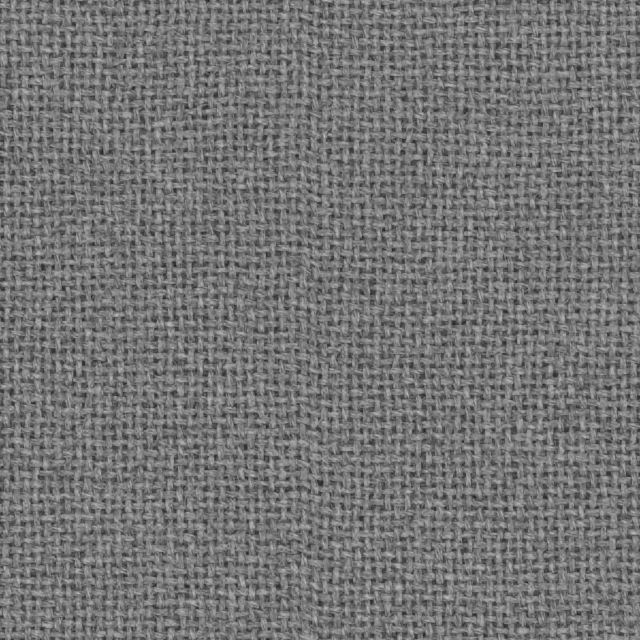
This texture is drawn by a Shadertoy shader. Its source:

```glsl
// Grey burlap: a plain weave of 62 by 60 uneven, hairy threads.

float hash(vec2 p) {
    return fract(sin(dot(p, vec2(127.1, 311.7))) * 43758.5453);
}

float noise(vec2 p) {
    vec2 i = floor(p), f = fract(p);
    f = f * f * (3.0 - 2.0 * f);
    return mix(mix(hash(i), hash(i + vec2(1, 0)), f.x),
               mix(hash(i + vec2(0, 1)), hash(i + vec2(1, 1)), f.x), f.y);
}

// One thread set, in thread units: returns coverage and brightness.
vec2 thread(float across, float along, float halfWidth, float seed, float phase, float pixel) {
    float id = floor(across);
    float lane = id * 7.0 + seed;

    // Slubs, thin spots and sideways wander
    halfWidth += 0.025 * (hash(vec2(id, seed)) - 0.5) + 0.16 * (noise(vec2(lane, along * 1.3)) - 0.5);
    float wander = 0.2 * (noise(vec2(lane + 3.0, along * 0.8)) - 0.5);
    float offset = fract(across) - 0.5 - wander;
    float d = offset / halfWidth;
    float cover = 1.0 - smoothstep(-0.7, 0.7, (abs(offset) - halfWidth) / pixel);

    // Rounded body, rise and dip of the weave, twisted fibres
    float body = sqrt(max(1.0 - d * d, 0.0));
    float lift = cos(3.14159 * (along - 0.5 + id + phase));
    float fibre = noise(vec2(across * 7.0 + along * 2.0 + seed, along * 1.8 - across));
    float shade = 0.3 + 0.18 * body + 0.075 * lift + 0.23 * (fibre - 0.5);
    return vec2(cover, shade);
}

// Loose hairs: short bent strokes scattered over a jittered grid.
float hairs(vec2 p, float seed, float pixel) {
    float sum = 0.0;
    for (int y = -1; y <= 1; y++)
    for (int x = -1; x <= 1; x++) {
        vec2 cell = floor(p) + vec2(x, y);
        vec2 centre = cell + vec2(hash(cell + seed), hash(cell + seed + 17.0));
        float angle = 6.28318 * hash(cell + seed + 31.0);
        vec2 q = mat2(cos(angle), -sin(angle), sin(angle), cos(angle)) * (p - centre);
        q.y += (hash(cell + seed + 47.0) - 0.5) * q.x * q.x;
        float halfLength = 0.25 + 0.45 * hash(cell + seed + 59.0);
        float dist = length(vec2(max(abs(q.x) - halfLength, 0.0), q.y));
        sum += (1.0 - smoothstep(0.015, 0.03 + pixel, dist)) * hash(cell + seed + 71.0);
    }
    return min(sum, 1.0);
}

void mainImage(out vec4 fragColor, in vec2 fragCoord) {
    vec2 uv = fragCoord / iResolution.xy;
    float pixel = 1.0 / min(iResolution.x, iResolution.y);

    // Cloth drifts slowly and shifts across one upright fold
    vec2 p = uv * vec2(62, 60);
    p += 0.5 * (vec2(noise(uv * 5.0), noise(uv * 5.0 + 40.0)) - 0.5);
    p += 0.25 * (vec2(noise(uv * 17.0 + 9.0), noise(uv * 17.0 + 70.0)) - 0.5);
    p.y += 0.4 * smoothstep(0.465, 0.505, uv.x);

    // Threads crowd together slightly along the two folds
    vec2 fold = (uv - vec2(0.485, 0.14)) * 90.0;
    vec2 crowd = 0.03 * exp(-fold * fold);

    vec2 warp = thread(p.x, p.y, 0.345 + crowd.x, 11.0, 0.0, pixel * 62.0);
    vec2 weft = thread(p.y, p.x, 0.335 + crowd.y, 53.0, 1.0, pixel * 60.0);

    // Dark gaps, then the lower thread, then the upper one
    bool warpOnTop = mod(floor(p.x) + floor(p.y), 2.0) < 0.5;
    vec2 upper = warpOnTop ? warp : weft;
    vec2 lower = warpOnTop ? weft : warp;
    float grey = 0.22 + 0.14 * noise(p * 3.0);
    grey = mix(grey, lower.y, lower.x);
    grey = mix(grey, upper.y, upper.x);

    // Hairs and fine grain
    grey = mix(grey, 0.61, 0.5 * hairs(uv * 48.0, 3.0, pixel * 48.0));
    grey = mix(grey, 0.56, 0.4 * hairs(uv * 64.0, 90.0, pixel * 64.0));
    grey += 0.17 * (noise(uv * 300.0) - 0.5);

    fragColor = vec4(vec3(clamp(grey, 0.0, 1.0)), 1.0);
}
```
